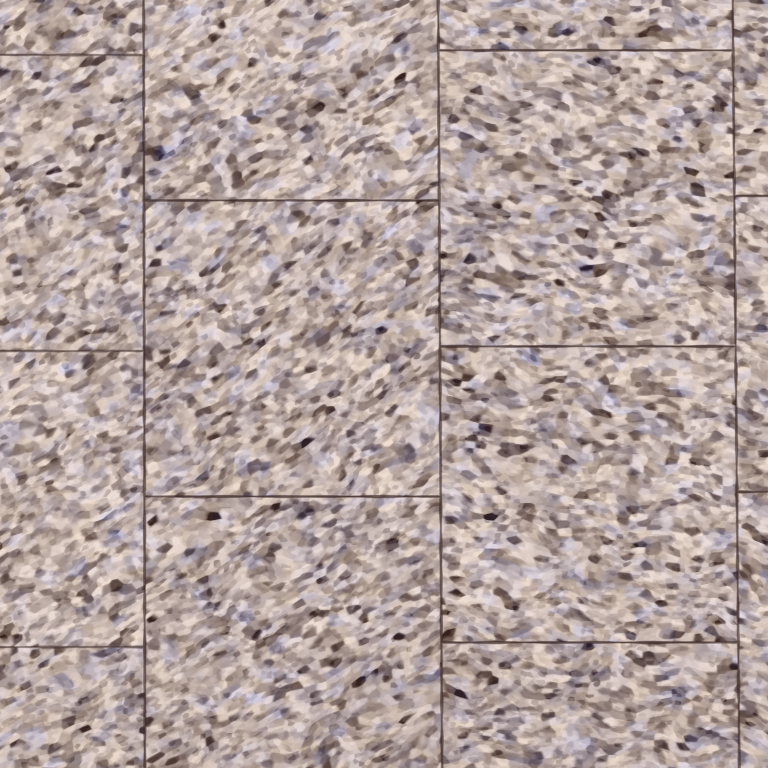
A WebGL 2 fragment shader for this texture:

```glsl
#version 300 es
precision highp float;
// Speckled pink-grey granite slabs laid in columns, every other column shifted
// by half a slab. Soft cellular noise, stretched and turned per slab, gives
// the crystals; distances to the slab edges give the thin dark joints.

uniform vec2 u_resolution;
out vec4 outColor;

vec2 hash2(vec2 p) {
    vec3 q = fract(p.xyx * vec3(0.1031, 0.1030, 0.0973));
    q += dot(q, q.yzx + 33.33);
    return fract((q.xx + q.yz) * q.zy);
}

// Lightness of one crystal: mostly pale, with a thin tail of dark flecks.
float crystalTone(float rank) {
    return 1.25 * pow(rank, 0.3) - 0.21;
}

// Cellular noise whose cells blend softly into their neighbours.
float crystals(vec2 p) {
    vec2 cell = floor(p);
    float toneSum = 0.0, weightSum = 0.0;
    for (int j = -1; j <= 1; j++) {
        for (int i = -1; i <= 1; i++) {
            vec2 id = cell + vec2(i, j);
            vec2 toSeed = id + 0.1 + 0.8 * hash2(id) - p;
            float weight = exp(-9.0 * dot(toSeed, toSeed));
            toneSum += weight * crystalTone(hash2(id + 71.7).x);
            weightSum += weight;
        }
    }
    return toneSum / weightSum;
}

// Slow layered sines, roughly -1 to 1.
float drift(vec2 p) {
    return 0.5 * sin(p.x + 1.7 * sin(p.y * 0.8)) + 0.5 * sin(p.y * 1.3 - p.x * 0.6 + 2.0);
}

void main() {
    vec2 uv = gl_FragCoord.xy / u_resolution;
    float pixel = 1.0 / min(u_resolution.x, u_resolution.y);

    // Slab layout: columns lean slightly, alternate ones are shifted.
    float across = (uv.x * (1.0 - 0.009 * (1.0 - uv.y)) - 0.187) / 0.3835;
    float column = floor(across) + 1.0;
    float shift = 0.1575 + 0.193 * mod(column, 2.0) + 0.003 * column;
    float along = (uv.y - shift) / 0.3855;
    vec2 slab = vec2(column, floor(along));
    vec2 slabRandom = hash2(slab + 17.0);

    // Crystals: a gently bent grain direction for each slab.
    float angle = 0.1 + 0.45 * sin(1.6 * column + 0.4) + 0.4 * (slabRandom.x - 0.3);
    float c = cos(angle), s = sin(angle);
    vec2 bent = uv + 0.005 * vec2(drift(uv * 41.0), drift(uv.yx * 47.0 + 3.0));
    vec2 grain = mat2(c, -s, s, c) * bent + 3.0 * slabRandom + 5.0;
    float coarse = crystals(grain * vec2(68.0, 118.0));
    float fine = crystals(grain * vec2(125.0, 185.0) + 40.0);
    float tone = 0.765 + 1.42 * (0.7 * coarse + 0.3 * fine - 0.765);

    // Weathering: uneven slabs, faint clouds, a darker lower edge.
    tone += 0.04 * (slabRandom.y - 0.5) + 0.02 * drift(uv * 17.0);
    tone -= 0.05 * (1.0 - smoothstep(0.0, 0.3, uv.y));
    tone = clamp(tone, -0.12, 1.1);
    vec3 color = mix(vec3(0.27, 0.20, 0.20), vec3(0.86, 0.80, 0.78), tone);

    // Cream and lavender crystals.
    float warmth = crystals(grain * vec2(48.0, 75.0) + 90.0) - 0.76;
    color += warmth * vec3(0.06, 0.02, -0.09);

    // Joints: distance to the nearest slab edge, with a slight wobble.
    float wobble = 0.0006 * drift(uv * 95.0);
    float sideDistance = abs(fract(across + 0.5) - 0.5) * 0.3835 + wobble;
    float endDistance = abs(fract(along + 0.5) - 0.5) * 0.3855 + wobble;
    float soft = max(0.0012, 0.75 * pixel);
    float sideJoint = 1.0 - smoothstep(0.0016 - soft, 0.0016 + soft, sideDistance);
    float endJoint = 1.0 - smoothstep(0.0015 - soft, 0.0015 + soft, endDistance);
    float endDepth = column < 1.0 ? 0.7 : 0.9;
    float wear = 0.9 + 0.1 * drift(uv * 63.0);
    float joint = max(0.82 * sideJoint, endDepth * endJoint) * wear;
    color = mix(color, vec3(0.25, 0.18, 0.17), joint);

    outColor = vec4(clamp(color, 0.0, 1.0), 1.0);
}
```
